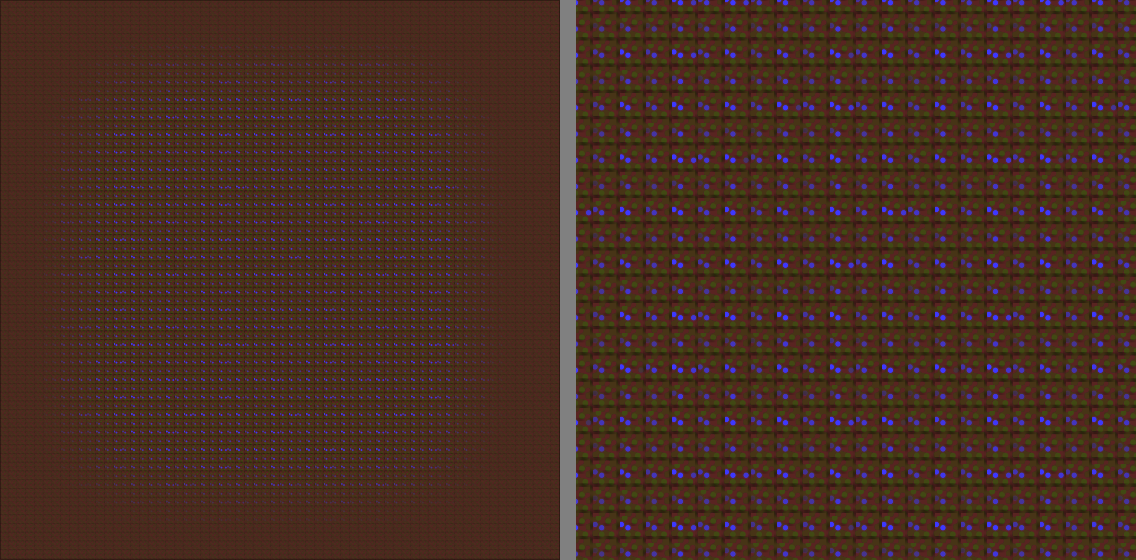
Left, the full canvas; right, a detail of the centre.
A WebGL 2 fragment shader for this pattern:

```glsl
#version 300 es
precision highp float;

#define CELLS 64.0
#define SEAM_HALF_WIDTH 0.065
#define SEAM_DARKNESS 0.40
#define STITCH_DARKNESS 0.20
#define DOT_RADIUS 0.1
#define FLECK_RADIUS 0.11
#define GLOW_CENTER vec2(0.485, 0.500)
#define GLOW_EXTENT vec2(0.385, 0.405)
#define RIM_WIDTH 0.0025

uniform vec2 u_resolution;
out vec4 fragColor;

const vec3 BROWN = vec3(0.280, 0.162, 0.122);
const vec3 UMBER = vec3(0.280, 0.205, 0.085);
const vec3 RUST  = vec3(0.350, 0.142, 0.130);
const vec3 OLIVE = vec3(0.255, 0.285, 0.075);
const vec3 PLUM  = vec3(0.350, 0.150, 0.270);
const vec3 BLUE  = vec3(0.240, 0.220, 1.000);
const float TAU = 6.2831853;

float disc(vec2 p, vec2 center, float radius, float blur) {
    return 1.0 - smoothstep(radius - blur, radius + blur, length(p - center));
}

float line(float x, float center, float halfWidth, float blur) {
    return 1.0 - smoothstep(halfWidth - blur, halfWidth + blur, abs(x - center));
}

// Soft rounded-square falloff: 1 in the middle, 0 near the margins.
float glowMask(vec2 uv) {
    vec2 q = abs(uv - GLOW_CENTER) / GLOW_EXTENT;
    q *= q;
    return 1.0 - smoothstep(0.70, 1.15, sqrt(length(q)));
}

// Slow variation from one cell to the next, in 0..1.
float cellVariation(vec2 id) {
    return 0.5 + 0.25 * sin(id.x * 1.05 + sin(id.y * 0.7))
               + 0.25 * sin(id.y * 2.1 + id.x * 0.53);
}

void main() {
    vec2 uv = gl_FragCoord.xy / u_resolution;
    vec2 grid = uv * CELLS;
    vec2 id = floor(grid);
    vec2 p = fract(grid);
    float pixel = CELLS / min(u_resolution.x, u_resolution.y);
    float blur = 0.5 * pixel;
    float glow = glowMask(uv);
    float variation = cellVariation(id);

    // Ground: rust and umber patches, with more umber toward the middle.
    float weave = sin(TAU * (2.0 * p.x + 0.15)) * sin(TAU * (2.0 * p.y + 0.1));
    weave += 0.5 * sin(TAU * (p.x + p.y)) + 0.2 * (variation - 0.5);
    float rustAmount = smoothstep(0.1, 0.35, weave);
    float umberAmount = 1.0 - smoothstep(-0.3, 0.0, weave - 0.2 * glow);
    vec3 color = mix(BROWN, RUST, rustAmount * (0.55 + 0.45 * glow));
    color = mix(color, UMBER, umberAmount * (0.3 + 0.7 * glow));

    // Olive flecks.
    float flecks = disc(p, vec2(0.31, 0.31), FLECK_RADIUS, blur)
                 + disc(p, vec2(0.69, 0.31), FLECK_RADIUS, blur)
                 + disc(p, vec2(0.56, 0.81), FLECK_RADIUS, blur)
                 + disc(p, vec2(0.19, 0.94), FLECK_RADIUS, blur);
    color = mix(color, OLIVE, min(flecks, 1.0) * (0.2 + 0.8 * glow));

    // Broken dark seams and a finer stitch through the half cell.
    float across = line(p.y, 0.1875, SEAM_HALF_WIDTH, blur);
    float down = line(p.x, 0.9375, SEAM_HALF_WIDTH, blur);
    across *= 0.65 + 0.35 * sin(TAU * 2.0 * p.x);
    down *= 0.5 + 0.4 * sin(TAU * 2.0 * p.y);
    float stitch = line(p.y, 0.6875, SEAM_HALF_WIDTH, blur)
                 * (0.5 + 0.5 * sin(TAU * (2.0 * p.x + 0.25)));
    float shade = max(max(across, down) * SEAM_DARKNESS, stitch * STITCH_DARKNESS);
    color *= 1.0 - shade * vec3(1.0, 0.85, 1.0) * (0.4 + 0.6 * glow);

    // Diagonal dot pairs, fuller on every second row and column.
    vec2 odd = mod(id, 2.0);
    float pulse = 0.85 + 0.3 * variation;
    float extra = smoothstep(0.62, 0.8, variation) * odd.x * (1.0 - odd.y);
    for (int i = 0; i < 3; i++) {
        float k = float(i);
        vec2 center = i < 2 ? vec2(0.0625 + 0.25 * k, 0.6875 - 0.125 * k)
                            : vec2(0.8125, 0.5625);
        float rowWeight = mix(1.0, 0.35 + 0.4 * min(k, 1.0), odd.y);
        float columnWeight = mix(0.55 + 0.15 * min(k, 1.0), 1.0, odd.x);
        float amount = min(rowWeight * columnWeight * glow * pulse, 1.0);
        amount *= i < 2 ? 1.0 : 0.8 * extra;
        float halo = disc(p, center, 1.4 * DOT_RADIUS, blur);
        color = mix(color, PLUM, halo * amount * 0.7);
        color = mix(color, BLUE, disc(p, center, DOT_RADIUS, blur) * amount);
    }

    // Thin dark rim around the canvas.
    vec2 border = min(uv, 1.0 - uv);
    float rim = 1.0 - smoothstep(0.0, RIM_WIDTH, min(border.x, border.y));
    color *= 1.0 - 0.45 * rim;

    fragColor = vec4(color, 1.0);
}
```
